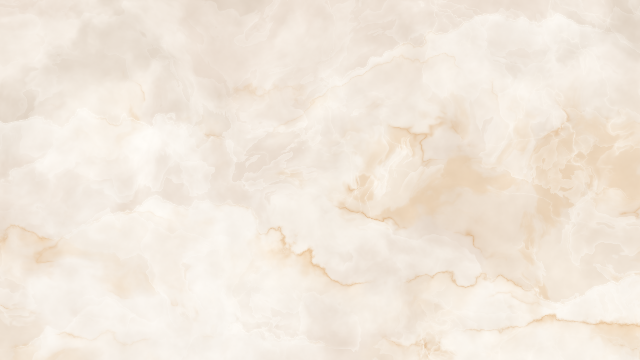
This texture is drawn by a WebGL 2 fragment shader. Its source:

```glsl
#version 300 es
precision highp float;
// Pale onyx: warped noise clouds in beige and white, cut by drifting fronts
// that are crisp above and fade below, with rust-rimmed mineral stains
// and fine bright fractures.
uniform vec2 u_resolution;
out vec4 fragColor;

float hash(vec2 p) {
    vec3 h = fract(p.xyx * vec3(0.1031, 0.1030, 0.0973));
    h += dot(h, h.yzx + 33.33);
    return fract((h.x + h.y) * h.z);
}

float noise(vec2 p) {
    vec2 i = floor(p), f = fract(p);
    f = f * f * f * (f * (f * 6.0 - 15.0) + 10.0);
    return mix(mix(hash(i), hash(i + vec2(1, 0)), f.x),
               mix(hash(i + vec2(0, 1)), hash(i + vec2(1, 1)), f.x), f.y);
}

float fbm(vec2 p) {
    float sum = 0.0, amp = 0.5;
    for (int i = 0; i < 6; i++) {
        sum += amp * noise(p + 40.0);
        p = mat2(1.6, 1.2, -1.2, 1.6) * p + 17.3;
        amp *= 0.5;
    }
    return sum;
}

// Height of each drifting front across the slab
float frontHeight(int i, float x) {
    if (i == 0) return 0.52 + 0.17 * smoothstep(0.0, 0.25, x) + 0.24 * smoothstep(0.4, 1.5, x);
    if (i == 1) return 0.62 + 0.22 * smoothstep(0.7, 1.1, x) - 0.42 * smoothstep(1.2, 1.8, x);
    if (i == 2) return 0.34 + 0.10 * smoothstep(0.1, 0.42, x) - 0.28 * smoothstep(0.42, 1.15, x) + 0.03 * x;
    return 0.05 + 0.035 * x;
}

// Thin bright crack along the middle level of a noise field
float fracture(vec2 p, float width) {
    return exp(-abs(fbm(p) - 0.49) / width);
}

void main() {
    vec2 p = gl_FragCoord.xy / u_resolution.y;
    vec2 warp = vec2(fbm(p * 2.6 + 3.0), fbm(p * 2.6 + 19.0)) - 0.49;
    vec2 q = p + 0.32 * warp;

    // Broad clouds and small billows
    float cloud = fbm(q * vec2(3.0, 3.8) + 5.0);
    float billow = fbm(q * 7.0 + 31.0);
    float mist = smoothstep(0.40, 0.60, 0.6 * cloud + 0.4 * billow);
    float above = smoothstep(-0.05, 0.1, p.y - frontHeight(0, p.x) + 0.4 * warp.y);
    float rightSide = smoothstep(1.2, 1.5, p.x + warp.x) * smoothstep(0.45, 0.65, p.y);
    float shade = max(above, rightSide);

    vec3 col = mix(vec3(0.932, 0.882, 0.832), vec3(0.972, 0.948, 0.912), mist * (1.0 - 0.4 * shade));
    float murk = smoothstep(0.45, 0.60, fbm(q * 3.4 + 57.0));
    col = mix(col, vec3(0.880, 0.828, 0.768), murk * (0.15 + 0.55 * shade));

    // Warm stains with darker rims, kept to the middle and lower slab
    float zone = smoothstep(0.78, 0.6, p.y + 0.3 * warp.x);
    float stain = fbm(q * vec2(2.6, 3.4) + 83.0);
    float stained = smoothstep(0.50, 0.60, stain) * zone;
    col = mix(col, vec3(0.940, 0.882, 0.810), 0.6 * stained);
    float mottled = smoothstep(0.51, 0.64, fbm(q * 9.0 + 11.0));
    col = mix(col, vec3(0.920, 0.805, 0.665), 0.55 * mottled * stained);
    float rimPatch = smoothstep(0.48, 0.64, fbm(p * 5.0 + 71.0));
    float rim = exp(-abs(stain - 0.53) * 110.0) + 0.4 * exp(-abs(stain - 0.54) * 30.0);
    col = mix(col, vec3(0.870, 0.700, 0.510), 0.6 * rim * rimPatch * zone);

    // Torn white wisps, sharp on one side and soft on the other
    for (int i = 0; i < 3; i++) {
        float k = float(i);
        float level = fbm(q * (4.0 + 2.5 * k) + 37.0 * k + 101.0) - 0.50;
        float wisp = smoothstep(-0.004, 0.02, level) * exp(-max(level, 0.0) * 13.0);
        float patches = smoothstep(0.43, 0.58, fbm(p * 3.0 + 53.0 * k + 2.0));
        col = mix(col, vec3(0.988, 0.973, 0.948), (0.6 - 0.25 * shade) * wisp * patches);
    }

    // Fronts: white body fading downward, bright lip, patches of rust
    for (int i = 0; i < 4; i++) {
        float k = float(i);
        float rough = i == 3 ? 0.09 : 0.2;
        float depth = frontHeight(i, p.x) - p.y
            + rough * (fbm(p * 4.5 + 13.0 * k) - 0.49)
            + 0.07 * (fbm(p * 17.0 + 9.0 * k) - 0.49);
        float strength = smoothstep(0.36, 0.56, fbm(p * 2.8 + 29.0 * k + 4.0));
        float body = smoothstep(-0.004, 0.012, depth) * exp(-max(depth, 0.0) * (i == 2 ? 5.0 : 9.0));
        col = mix(col, vec3(0.990, 0.978, 0.955), 0.8 * body * strength);

        float rust = smoothstep(0.49, 0.62, fbm(p * 3.6 + 47.0 * k + 7.0)) * (i < 2 ? 0.3 : 0.9);
        float seep = smoothstep(-0.006, 0.006, depth) * exp(-max(depth, 0.0) * 17.0);
        col = mix(col, vec3(0.935, 0.810, 0.655), (0.35 + 0.5 * mottled) * seep * rust);
        col = mix(col, vec3(0.860, 0.685, 0.490), 0.55 * exp(-abs(depth - 0.004) / 0.004) * rust);
        col = mix(col, vec3(0.995, 0.982, 0.955), 0.7 * exp(-abs(depth) / 0.003) * strength * (1.0 - rust));
    }

    // Low white drift at the foot of the slab
    float drift = smoothstep(0.45, 0.1, length((p - vec2(0.42, 0.14)) * vec2(0.9, 1.3)) + 1.1 * (billow - 0.49));
    col = mix(col, vec3(0.992, 0.982, 0.962), 0.7 * drift * (1.0 - 0.6 * stained));

    // Fine fractures and soft translucent grain
    float crackPatch = smoothstep(0.47, 0.62, fbm(p * 3.2 + 91.0));
    float cracks = fracture(q * vec2(4.0, 2.4) + 23.0, 0.006)
                 + 0.6 * fracture(p * vec2(3.0, 5.5) + 61.0, 0.008);
    col = mix(col, vec3(0.988, 0.966, 0.930), min(0.6 * cracks * crackPatch, 0.7));
    col += (0.05 * (billow - 0.49) + 0.05 * (fbm(p * 20.0) - 0.49)) * vec3(0.8, 1.0, 1.2) - vec3(0.004, 0.005, 0.004);

    fragColor = vec4(clamp(col, 0.0, 1.0), 1.0);
}
```
